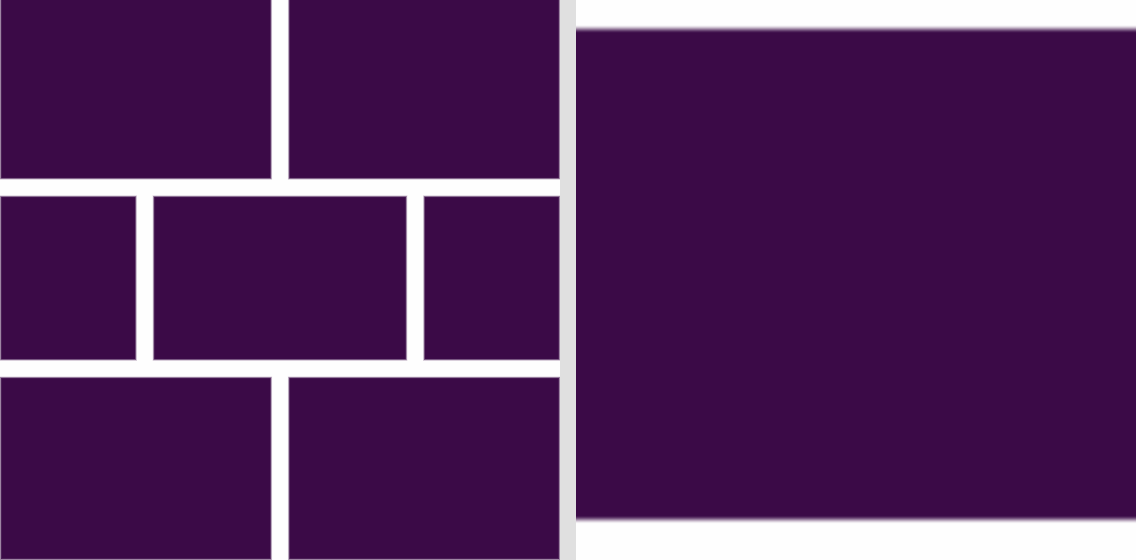
Left: the whole. Right: its middle third, enlarged.
A three.js fragment shader for this pattern:

```glsl
// Dark purple bricks in three staggered courses, parted by soft-edged white joints.
varying vec2 vUv;

const vec3 BRICK_COLOR = vec3(0.23, 0.04, 0.28);
const vec3 JOINT_COLOR = vec3(0.995);
const vec2 WALL_CENTER = vec2(0.5, 0.5034); // middle of the central brick
const vec2 JOINT_OFFSET = vec2(0.2415, 0.1617); // from that middle to its joints
const float JOINT_HALF_WIDTH = 0.0157;
const float EDGE_BLUR = 0.0026; // half the width of the soft edge
const float RIM_WIDTH = 0.0035; // pale fringe on the sides and the bottom
const float RIM_STRENGTH = 0.6;

// Coverage of a joint at a given distance from its centre line
float joint(float centerDistance) {
  return 1.0 - smoothstep(-EDGE_BLUR, EDGE_BLUR, centerDistance - JOINT_HALF_WIDTH);
}

void main() {
  vec2 fromCenter = abs(vUv - WALL_CENTER);
  vec2 toJoint = abs(fromCenter - JOINT_OFFSET);

  // The middle course has two mirrored joints, the outer courses a central one
  bool middleCourse = fromCenter.y < JOINT_OFFSET.y;
  float upright = joint(middleCourse ? toJoint.x : fromCenter.x);
  float level = joint(toJoint.y);

  // Pale fringe where the bricks meet the border
  float borderDistance = min(min(vUv.x, 1.0 - vUv.x), vUv.y);
  float rim = RIM_STRENGTH * (1.0 - smoothstep(0.0, RIM_WIDTH, borderDistance));

  float coverage = max(max(upright, level), rim);
  gl_FragColor = vec4(mix(BRICK_COLOR, JOINT_COLOR, coverage), 1.0);
}
```
